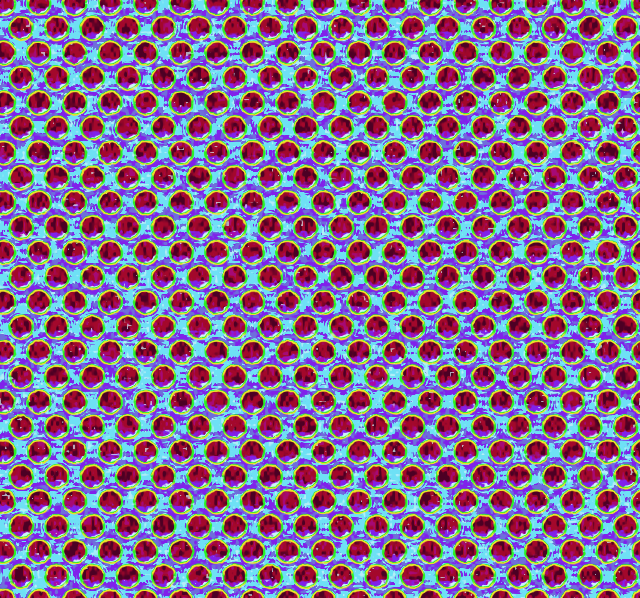
This texture map is drawn by a Shadertoy shader. Its source:

```glsl
const float COLUMNS = 18.0;
const float ROWS = 24.0;              // even, so the stagger wraps
const float ROW_PITCH = 0.70;         // row spacing / column spacing
const vec2  PHASE = vec2(0.10, 0.13); // lattice shift, in columns and rows
const float HOLE_RADIUS = 0.292;      // lengths are in column spacings
const float RIM_RADIUS = 0.355;
const float WOBBLE = 0.035;
const float RIPPLE_FREQ = 68.0;
const ivec2 STREAK_GRID = ivec2(108, 210);
const ivec2 FLECK_GRID = ivec2(234, 120);
const ivec2 GRAIN_GRID = ivec2(216, 204);

const vec3 CYAN = vec3(0.43, 0.88, 0.96);
const vec3 PALE = vec3(0.82, 0.95, 0.98);
const vec3 LAVENDER = vec3(0.43, 0.43, 0.86);
const vec3 PURPLE = vec3(0.50, 0.13, 0.92);
const vec3 RED = vec3(0.64, 0.03, 0.17);
const vec3 MAROON = vec3(0.30, 0.00, 0.14);
const vec3 MAGENTA = vec3(0.66, 0.04, 0.66);
const vec3 GREEN = vec3(0.16, 0.95, 0.14);
const vec3 YELLOW = vec3(0.93, 0.88, 0.16);

float hash(ivec2 cell) {
    uvec2 u = uvec2(cell) * uvec2(0x9E3779B1u, 0x85EBCA6Bu);
    uint h = u.x ^ (u.y + (u.x >> 15));
    h = (h ^ (h >> 16)) * 0x27D4EB2Du;
    h ^= h >> 15;
    return float(h >> 8) / 16777216.0;
}

// Value noise that wraps over the whole canvas
float wrapNoise(vec2 uv, ivec2 grid) {
    vec2 p = uv * vec2(grid);
    ivec2 a = (ivec2(floor(p)) + grid) % grid;
    ivec2 b = (a + 1) % grid;
    vec2 f = fract(p);
    f = f * f * (3.0 - 2.0 * f);
    return mix(mix(hash(a), hash(ivec2(b.x, a.y)), f.x),
               mix(hash(ivec2(a.x, b.y)), hash(b), f.x), f.y);
}

// Offset from the nearest staggered hole; id receives its wrapped cell
vec2 nearestHole(vec2 uv, out ivec2 id) {
    vec2 p = uv * vec2(COLUMNS, ROWS) + vec2(-PHASE.x, PHASE.y);
    vec2 best = vec2(9.0);
    for (int k = 0; k < 2; k++) {
        float row = floor(p.y) + float(k);
        float x = p.x - 0.5 * mod(row, 2.0);
        float column = floor(x + 0.5);
        vec2 offset = vec2(x - column, (p.y - row) * ROW_PITCH);
        if (dot(offset, offset) < dot(best, best)) {
            best = offset;
            id = ivec2(mod(vec2(column, row), vec2(COLUMNS, ROWS)));
        }
    }
    return best;
}

// Rippled sheet: cyan between holes, purple streaks between rows
vec3 webColor(vec2 uv, float dist, float grain) {
    float toRow = abs(fract(uv.y * ROWS + PHASE.y) - 0.5);
    float band = 1.0 - smoothstep(0.08, 0.40, toRow);
    float streak = wrapNoise(uv, STREAK_GRID) + 0.13 * sin(dist * RIPPLE_FREQ);
    float ink = smoothstep(0.46, 0.60, streak + 0.40 * (band - 0.5));
    vec3 sheet = mix(CYAN, PALE, 0.7 * smoothstep(0.65, 0.95, grain));
    vec3 groove = mix(PURPLE, LAVENDER, smoothstep(0.40, 0.75, grain));
    return mix(sheet, groove, ink);
}

// Dark red dome above a purple floor with a light lower right lip
vec3 holeColor(vec2 uv, vec2 q, float grain, float seed) {
    float fleck = wrapNoise(uv, FLECK_GRID);
    vec3 col = mix(MAROON, RED, smoothstep(0.20, 0.55, fleck));
    col = mix(col, MAGENTA, 0.6 * smoothstep(0.70, 0.90, fleck));
    float level = -0.12 + 0.05 * (seed - 0.5) + 0.14 * (grain - 0.5);
    float lower = 1.0 - smoothstep(level - 0.05, level + 0.03, q.y);
    vec3 lowerColor = mix(MAGENTA, PURPLE, smoothstep(0.25, 0.55, fleck));
    col = mix(col, lowerColor, lower);
    float lip = dot(q, vec2(0.50, -0.87)) + 0.10 * (grain - 0.5);
    col = mix(col, PALE, smoothstep(0.215, 0.265, lip));
    float glint = step(0.45, seed) * smoothstep(0.86, 0.96, grain);
    return mix(col, PALE, 0.7 * glint);
}

// Green ring, yellow inside the top and outside the bottom
vec3 rimColor(vec2 q, float dist, float grain) {
    float up = q.y / max(dist, 0.001);
    float across = (dist - HOLE_RADIUS) / (RIM_RADIUS - HOLE_RADIUS);
    float top = smoothstep(0.05, 0.35, up - 0.15 * q.x)
              * (1.0 - smoothstep(0.60, 0.90, across));
    float bottom = smoothstep(0.35, 0.70, -up) * smoothstep(0.20, 0.55, across);
    vec3 col = mix(GREEN, YELLOW, max(top, bottom));
    return mix(col, PALE, 0.5 * smoothstep(0.75, 0.95, grain) * step(up, 0.0));
}

void mainImage(out vec4 fragColor, in vec2 fragCoord) {
    vec2 uv = fragCoord / iResolution.xy;
    float edge = 0.75 * COLUMNS / iResolution.x;
    ivec2 id;
    vec2 q = nearestHole(uv, id);
    float seed = hash(id);
    float grain = wrapNoise(uv, GRAIN_GRID);
    float dist = length(q);
    float worn = dist + WOBBLE * (grain - 0.5) + 0.012 * (seed - 0.5);

    vec3 col = webColor(uv, dist, grain);
    float rim = 1.0 - smoothstep(RIM_RADIUS - edge, RIM_RADIUS + edge, worn);
    col = mix(col, rimColor(q, worn, grain), rim);
    float hole = 1.0 - smoothstep(HOLE_RADIUS - edge, HOLE_RADIUS + edge, worn);
    col = mix(col, holeColor(uv, q, grain, seed), hole);
    fragColor = vec4(col, 1.0);
}
```
